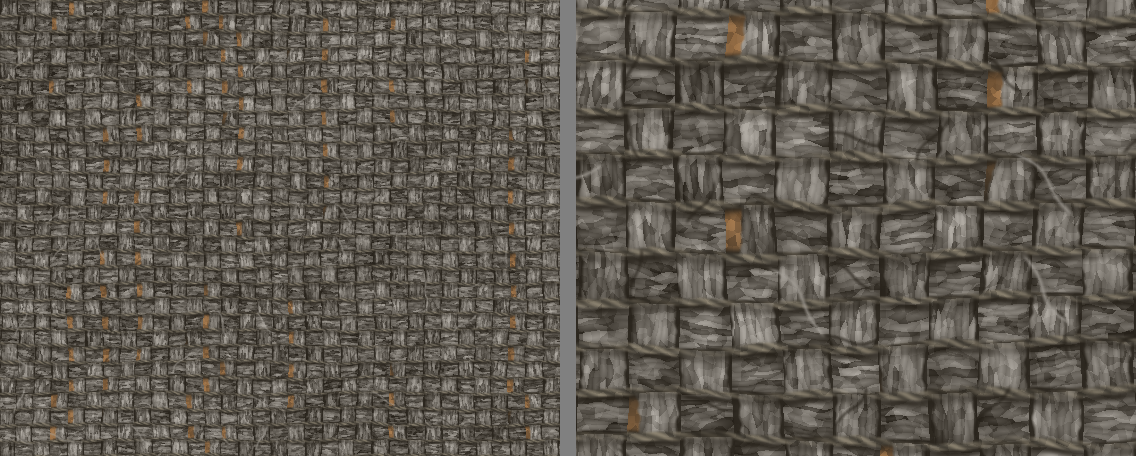
Left: the whole. Right: its middle third, enlarged.
Reproduce this texture procedurally as a Shadertoy shader.

```glsl
// Coarse grey raffia weave: 33 warp ribbons cross 29 weft rows in a checker.
// Stretched cellular noise makes the fibres; thin cords lie along row seams,
// and tan backing shows through slits beside some of the warp ribbons.

const vec2 WEAVE = vec2(33.0, 29.0);
const vec3 SHADOW = vec3(0.15, 0.13, 0.10);
const vec3 STRAW = vec3(0.69, 0.67, 0.64);
const vec3 TAN = vec3(0.56, 0.40, 0.24);
const vec3 CORD = vec3(0.46, 0.43, 0.37);

float hash(vec2 p) {
    vec3 q = fract(p.xyx * 0.1031);
    q += dot(q, q.yzx + 33.33);
    return fract((q.x + q.y) * q.z);
}

// Layered sines, about -1 to 1
float waves(vec2 p) {
    return (sin(p.x + 1.7 * sin(p.y)) + 0.5 * sin(2.3 * p.y - 0.7 * p.x + 1.0)
        + 0.25 * sin(5.1 * p.x + 3.7 * p.y)) / 1.75;
}

// Cellular noise: x = distance to nearest point, y = random value of that point
vec2 cellular(vec2 p) {
    vec2 base = floor(p), best = vec2(9.0, 0.0);
    for (int j = -1; j <= 1; j++)
    for (int i = -1; i <= 1; i++) {
        vec2 id = base + vec2(i, j);
        vec2 point = id + vec2(hash(id), hash(id + 71.7));
        float d = distance(p, point);
        if (d < best.x) best = vec2(d, hash(id + 23.1));
    }
    return best;
}

// Soft-edged stripe around zero
float band(float x, float halfWidth, float soft) {
    return 1.0 - smoothstep(halfWidth - soft, halfWidth + soft, abs(x));
}

// Fibre brightness from shards stretched by scale
float fibres(vec2 p, vec2 scale, float bend) {
    p.x += bend * waves(p.yx * 2.1);
    vec2 shard = cellular(p * scale);
    return 0.52 * shard.y - 0.30 * shard.x;
}

// One short curved loose hair in some grid cells
float looseHair(vec2 p, float keep, float width, float soft) {
    vec2 id = floor(p), q = fract(p) - 0.5;
    float angle = 6.2832 * hash(id + 5.3);
    q = mat2(cos(angle), -sin(angle), sin(angle), cos(angle)) * q;
    q.y += 0.9 * (hash(id + 9.1) - 0.5) * q.x * q.x + 0.03 * sin(9.0 * q.x);
    return band(q.y, width, soft) * band(q.x, 0.36, 0.05) * step(hash(id + 2.7), keep);
}

void mainImage(out vec4 fragColor, in vec2 fragCoord) {
    vec2 uv = fragCoord / iResolution.xy;
    float soft = 0.03 + 0.7 * WEAVE.y / iResolution.y;

    // Hand-woven drift of the grid
    vec2 p = uv * WEAVE;
    p += vec2(0.13 * waves(p.yx * vec2(0.55, 0.40)), 0.13 * waves(p * vec2(0.45, 0.60)));
    vec2 cell = floor(p), f = fract(p) - 0.5;
    float warpOver = 1.0 - mod(cell.x + cell.y, 2.0);
    float vary = hash(cell + 3.0) - 0.5;

    // Slits run for a limited stretch along a few columns
    float run = sin(uv.y * 5.5 + 6.2832 * hash(vec2(cell.x, 17.0)));
    float slit = step(0.68, hash(vec2(cell.x, 41.0))) * smoothstep(-0.3, 0.1, run);
    slit *= step(0.15, hash(cell + 13.0));

    // Warp ribbon with upright fibres
    float ragged = 0.035 * waves(p * vec2(3.0, 7.0));
    float across = f.x - 0.11 * slit + 0.06 * vary + ragged;
    float warpHalf = 0.43 + 0.05 * vary - 0.11 * slit;
    float warpMask = band(across, warpHalf, soft);
    float warpTone = 0.46 + fibres(p, vec2(8.5, 1.5), 0.06) + 0.22 * vary;
    warpTone += 0.10 * (hash(vec2(cell.x, 8.0)) - 0.5);
    warpTone *= 1.0 - 1.1 * f.y * f.y - 0.7 * across * across;

    // Weft ribbon with flat-lying, rougher fibres
    float weftMask = band(f.y + 0.05 * vary + ragged, 0.45, soft);
    float weftTone = 0.34 + fibres(p.yx + 50.0, vec2(7.5, 1.8), 0.12) + 0.15 * vary;
    weftTone *= 1.0 - 0.9 * f.x * f.x;

    float tone = mix(weftTone, warpTone, warpOver);
    float cover = mix(weftMask, warpMask, warpOver);

    // Fine grain and broad light across the cloth
    vec2 grain = cellular(p * 6.0 + 90.0);
    tone += 0.24 * (grain.y - 0.5) + 0.045 * waves(uv * 5.0) + 0.05 * (uv.x - 0.5);
    vec3 color = mix(SHADOW, STRAW, clamp(tone, 0.0, 1.0));

    // Gaps beside ribbons: dark, or tan backing in a slit
    float tanSide = slit * warpOver * smoothstep(0.1, -0.1, f.x) * band(f.y, 0.40, 0.08);
    vec3 gap = mix(SHADOW, TAN * (0.78 + 0.4 * grain.y), tanSide);
    color = mix(gap, color, max(cover, 0.12));

    // Cords on row seams, rising over every second column
    float seam = floor(p.y + 0.5);
    float lift = 0.5 + 0.5 * cos(3.14159 * (p.x - 0.5 + seam));
    float d = p.y - seam + 0.07 * waves(vec2(p.x * 1.9, seam * 4.3));
    float thick = 0.065 + 0.035 * hash(vec2(cell.x, seam));
    float shown = mix(0.30, 1.0, lift);
    color = mix(color, SHADOW, 0.80 * shown * band(d + 0.14, 0.075, soft + 0.03));
    float twist = 0.86 + 0.22 * sin(14.0 * p.x + 30.0 * d) + 0.25 * (grain.y - 0.5);
    color = mix(color, CORD * twist, shown * band(d, thick, soft));

    // Loose hairs, pale and dark
    float pale = looseHair(p * 0.42 + 7.0, 0.22, 0.014, soft * 0.4);
    float dark = looseHair(p * 0.70 + 31.0, 0.40, 0.025, soft * 0.6);
    color = mix(color, SHADOW, 0.55 * dark);
    color = mix(color, STRAW * 0.95, 0.60 * pale);

    fragColor = vec4(color, 1.0);
}
```
